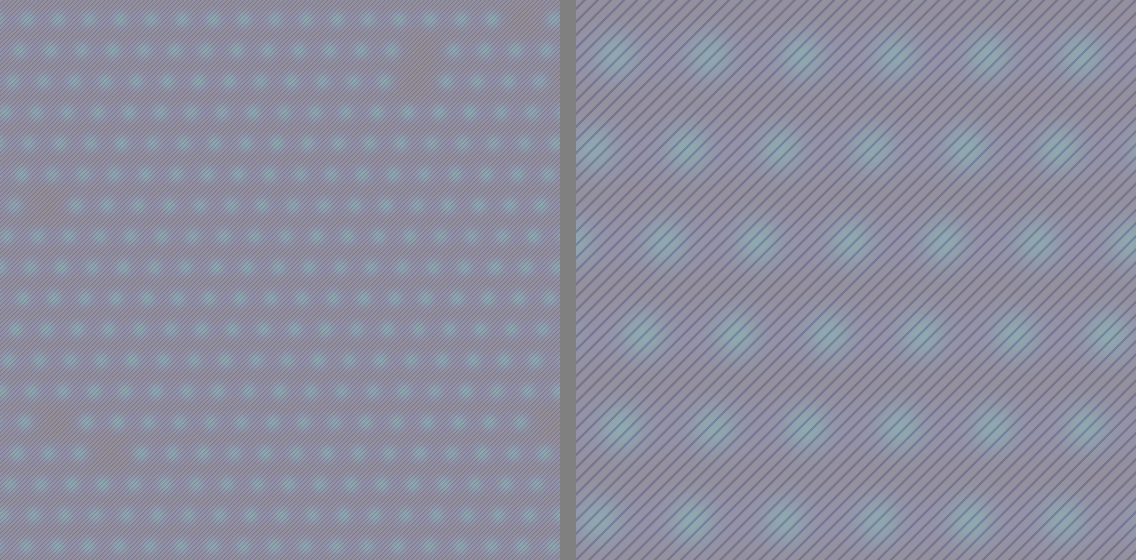
Left, the full canvas; right, a detail of the centre.
Reproduce this pattern procedurally as a Shadertoy shader.

```glsl
// Sheared lattice of soft teal glows on muted mauve, under a fine diagonal hatch, with a few glows missing.
#define REPEATS 18.07               // cells across and down
#define SHEAR 0.237                 // sideways drift per row, in cells
#define ORIGIN vec2(0.847, 0.447)   // first glow centre, in cells
#define DOT_RADIUS 0.24             // glow falloff, in cells
#define HALO_RADIUS 0.50            // halo falloff, in cells
#define MISSING 0.028               // share of empty cells
#define HATCHES 128.0               // hatch lines across
#define HATCH_WIDTH 0.25            // dark share of each hatch period
#define BASE_COLOR vec3(0.585, 0.560, 0.585)
#define HALO_COLOR vec3(0.580, 0.570, 0.655)
#define DOT_COLOR vec3(0.560, 0.665, 0.690)
#define HATCH_TINT vec3(0.81, 0.81, 0.89)

// Integer hash of a cell, giving two values in 0..1
vec2 hashCell(vec2 cell) {
    uvec2 v = uvec2(ivec2(cell) + 4096);
    v = v * 1664525u + 1013904223u;
    v.x += v.y * 1664525u;
    v.y += v.x * 1664525u;
    v ^= v >> 16u;
    v.x += v.y * 1664525u;
    v.y += v.x * 1664525u;
    v ^= v >> 16u;
    return vec2(v & 65535u) / 65535.0;
}

// Summed strength of nearby glows: x = dot, y = halo
vec2 glowField(vec2 uv) {
    vec2 p = uv * REPEATS - ORIGIN;
    vec2 nearest = floor(vec2(p.x - SHEAR * p.y, p.y) + 0.5);
    vec2 glow = vec2(0.0);
    for (int j = -1; j <= 1; j++) {
        for (int i = -2; i <= 2; i++) {
            vec2 cell = nearest + vec2(i, j);
            vec2 rnd = hashCell(cell);
            vec2 d = p - vec2(cell.x + SHEAR * cell.y, cell.y);
            vec2 haloD = d * vec2(0.85, 1.2) / HALO_RADIUS;
            float present = step(MISSING, rnd.x);
            float strength = mix(0.88, 1.0, rnd.y);
            glow.x += present * strength * exp(-dot(d, d) / (DOT_RADIUS * DOT_RADIUS));
            glow.y += present * exp(-dot(haloD, haloD));
        }
    }
    return min(glow, 1.0);
}

// Pixel coverage of the rising diagonal lines
float hatchCoverage(vec2 uv, float pixel) {
    float phase = (uv.x - uv.y) * HATCHES;
    float d = abs(fract(phase + 0.5) - 0.5);
    float blur = pixel * HATCHES;
    return clamp((0.5 * HATCH_WIDTH - d) / blur + 0.5, 0.0, 1.0);
}

void mainImage(out vec4 fragColor, in vec2 fragCoord) {
    float pixel = 1.0 / iResolution.y;
    vec2 uv = fragCoord * pixel;

    // Glows over the ground
    vec2 glow = glowField(uv);
    vec3 color = mix(BASE_COLOR, HALO_COLOR, glow.y);
    color = mix(color, DOT_COLOR, glow.x);

    // Hatch on top
    color *= mix(vec3(1.0), HATCH_TINT, hatchCoverage(uv, pixel));
    fragColor = vec4(color, 1.0);
}
```
